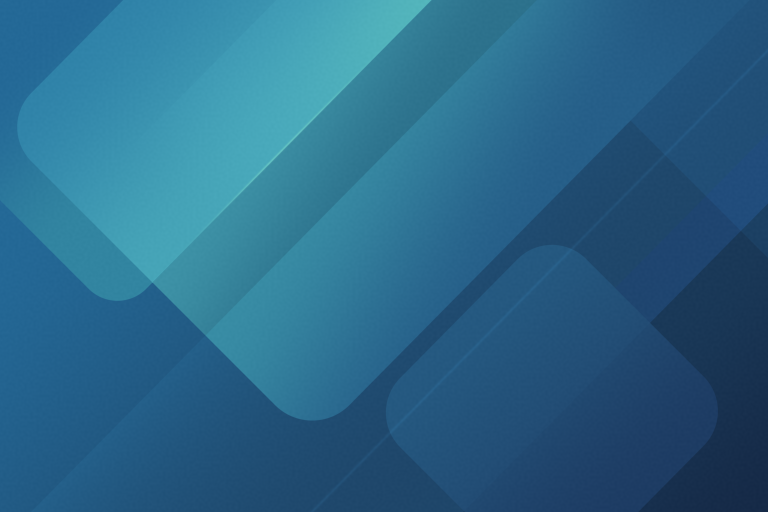
This background is drawn by a Shadertoy shader. Its source:

```glsl
// Overlapping diagonal rounded panels in teal and navy, with soft gradients and fine grain.

// Signed distance to a box given by two corners, with rounded corners.
float roundBox(vec2 p, vec2 lo, vec2 hi, float radius) {
    vec2 d = abs(p - 0.5 * (lo + hi)) - 0.5 * (hi - lo) + radius;
    return length(max(d, 0.0)) + min(max(d.x, d.y), 0.0) - radius;
}

// Antialiased coverage of the inside of a distance field.
float cover(float d) {
    float px = 1.0 / iResolution.y;
    return 1.0 - smoothstep(-px, px, d);
}

vec2 hashGradient(vec2 cell) {
    float angle = 6.2832 * fract(sin(dot(cell, vec2(127.1, 311.7))) * 43758.5);
    return vec2(cos(angle), sin(angle));
}

float gradientNoise(vec2 p) {
    vec2 i = floor(p), f = fract(p), s = f * f * (3.0 - 2.0 * f), e = vec2(1.0, 0.0);
    float a = dot(hashGradient(i), f);
    float b = dot(hashGradient(i + e.xy), f - e.xy);
    float c = dot(hashGradient(i + e.yx), f - e.yx);
    float d = dot(hashGradient(i + e.xx), f - e.xx);
    return mix(mix(a, b, s.x), mix(c, d, s.x), s.y);
}

void mainImage(out vec4 fragColor, in vec2 fragCoord) {
    vec2 p = fragCoord / iResolution.y;

    // Diagonal axes: u grows to the lower right, v to the upper right.
    float down = 1.0 - p.y;
    float u = 1.006 * p.x + 0.994 * down;
    float v = p.x - down;
    vec2 q = vec2(u, v);

    // Backdrop, with a faint diagonal crease at the lower left.
    vec3 color = mix(vec3(0.14, 0.41, 0.59), vec3(0.12, 0.275, 0.415), smoothstep(0.4, 1.8, u));
    color += vec3(0.01, 0.027, 0.03) * cover(1.055 - u) * exp(-6.0 * max(u - 1.055, 0.0));

    // Blue band and the dark corner beyond it.
    color = mix(color, vec3(0.12, 0.27, 0.44), cover(1.768 - u) * smoothstep(0.2, 0.8, v));
    vec3 corner = mix(vec3(0.1, 0.222, 0.345), vec3(0.085, 0.165, 0.28), smoothstep(1.9, 2.5, u));
    color = mix(color, corner, cover(1.904 - u));

    // Translucent panel at the right.
    color += vec3(0.008, 0.03, 0.045) * cover(0.996 - v) * smoothstep(1.2, 1.5, u);

    // Lower rounded square.
    vec3 square = mix(vec3(0.145, 0.35, 0.505), vec3(0.115, 0.235, 0.39), smoothstep(1.5, 2.25, u));
    square += vec3(0.004, 0.01, 0.012) * cover(u - 1.904) * smoothstep(1.7, 1.904, u);
    color = mix(color, square, cover(roundBox(q, vec2(1.52, -0.092), vec2(2.248, 0.639), 0.135)));

    // Thin light streak.
    color += vec3(0.015, 0.035, 0.045) * exp(-pow((u - 1.607) / 0.004, 2.0));

    // Wide middle panel, in a shaded strip and a lit strip.
    float shade = smoothstep(0.0, 1.0, (u - 0.848) * 2.5 + (v + 0.25) * 0.5);
    vec3 strip = mix(vec3(0.24, 0.57, 0.65), vec3(0.175, 0.445, 0.55), shade);
    shade = smoothstep(0.0, 1.0, (u - 1.055) * 1.6 + (v + 0.25) * 0.35);
    vec3 lit = mix(vec3(0.22, 0.55, 0.645), vec3(0.148, 0.37, 0.535), shade);
    float middle = cover(roundBox(q, vec2(0.6, -0.254), vec2(1.473, 4.0), 0.146));
    middle *= 1.0 - 0.6 * smoothstep(1.0, 1.45, v);
    color = mix(color, mix(strip, lit, cover(1.055 - u)), middle);

    // Small panel at the left, fading toward the upper left.
    float small = cover(roundBox(q, vec2(-1.0, -0.391), vec2(0.848, 4.0), 0.113));
    small *= smoothstep(0.15, 0.6, u) * cover(-0.254 - v + 0.254 * step(0.848, u) - 0.3);
    color = mix(color, vec3(0.195, 0.52, 0.63), small);

    // Bright panel, with a crease and a glow at its top.
    vec3 bright = mix(vec3(0.185, 0.51, 0.66), vec3(0.275, 0.645, 0.72), smoothstep(0.2, 0.85, u));
    bright += vec3(0.012, 0.02, 0.015) * cover(0.543 - u) * smoothstep(-0.1, 0.3, v);
    bright += vec3(0.04, 0.045, 0.0) * smoothstep(0.2, 0.9, v) * smoothstep(0.55, 0.85, u);
    float panel = roundBox(q, vec2(0.242, -0.254), vec2(2.0, 4.0), 0.133);
    color = mix(color, bright, cover(max(panel, u - 0.848)));

    // Glint along the bright edge.
    float glint = exp(-pow((u - 0.846) / 0.003, 2.0)) * exp(-pow((v - 0.25) / 0.25, 2.0));
    color += vec3(0.1, 0.1, 0.03) * glint;

    // Fine grain.
    color += 0.012 * gradientNoise(p * 170.0);
    fragColor = vec4(color, 1.0);
}
```
